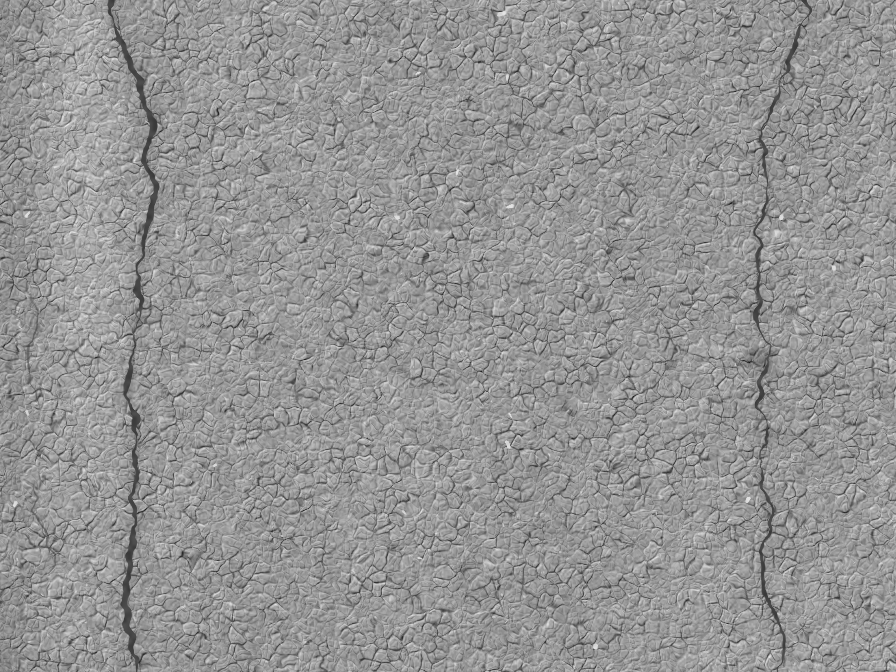
A WebGL 1 fragment shader for this texture:

```glsl
precision highp float;
// Worn grey asphalt: angular packed grit, pale chips and two long ragged cracks.
uniform vec2 u_resolution;

#define BASE_GREY 0.612
#define STONE_SCALE 54.0
#define GRIT_SCALE 112.0
#define STONE_RELIEF 0.19
#define GRIT_RELIEF 0.12
#define CREVICE_DEPTH 0.17
#define SPECKLE 0.12
#define LEFT_CRACK 0.0042
#define RIGHT_CRACK 0.0027
#define CRACK_GREY 0.22
#define CHIP_GREY 0.86

vec2 hash2(vec2 p) {
  vec3 q = fract(p.xyx * vec3(0.1031, 0.1030, 0.0973));
  q += dot(q, q.yzx + 33.33);
  return fract((q.xx + q.yz) * q.zy);
}

float noise(vec2 p) {
  vec2 i = floor(p), f = fract(p);
  f = f * f * (3.0 - 2.0 * f);
  vec2 e = vec2(1.0, 0.0);
  return mix(mix(hash2(i).x, hash2(i + e).x, f.x),
             mix(hash2(i + e.yx).x, hash2(i + e.xx).x, f.x), f.y);
}

vec2 warp(vec2 p, float scale) {
  return vec2(noise(p * scale), noise(p * scale + 71.0)) - 0.5;
}

// Cellular stones: x = gap to the neighbouring stone, y = random stone value
vec2 stones(vec2 p) {
  vec2 cell = floor(p);
  float nearest = 9.0, second = 9.0, id = 0.0;
  for (int j = -1; j <= 1; j++)
    for (int i = -1; i <= 1; i++) {
      vec2 c = cell + vec2(float(i), float(j));
      vec2 rnd = hash2(c);
      float d = length(c + rnd - p);
      if (d < nearest) {
        second = nearest;
        nearest = d;
        id = fract(rnd.x * 7.3 + rnd.y * 11.7);
      } else second = min(second, d);
    }
  return vec2(second - nearest, id);
}

float stoneHeight(vec2 s) {
  return smoothstep(0.0, 0.32, s.x) * (0.25 + 0.75 * s.y);
}

// Shadowed sides are stronger than lit ones
float shade(float slope) {
  return slope * (slope < 0.0 ? 1.15 : 0.75);
}

// Ragged vertical crack: x = dark core, y = soft shadow beside it
vec2 crack(vec2 p, float centre, float width, float seed, float px) {
  float x = centre + 0.020 * (noise(vec2(p.y * 5.0, seed)) - 0.5)
                   + 0.022 * (noise(vec2(p.y * 17.0, seed + 3.0)) - 0.5)
                   + 0.012 * (noise(vec2(p.y * 58.0, seed + 6.0)) - 0.5);
  float d = abs(p.x - x + 0.004 * (noise(p * 150.0) - 0.5));
  float w = width * (0.15 + 1.3 * noise(vec2(p.y * 32.0, seed + 9.0)));
  return vec2(1.0 - smoothstep(w - px, w + px, d), exp(-d / (width * 2.2)));
}

// Scattered angular flakes
float chips(vec2 p, float scale, float amount, float radius, float px) {
  vec2 cell = floor(p * scale);
  vec2 rnd = hash2(cell + 137.0), place = hash2(cell + 291.0);
  vec2 q = p - (cell + 0.25 + 0.5 * place) / scale;
  float a = 6.2832 * rnd.y;
  q = mat2(cos(a), -sin(a), sin(a), cos(a)) * q + 0.003 * warp(p, 190.0);
  float d = max(abs(q.x) * 0.6 + abs(q.y) * 0.6, abs(q.y) * (1.0 + place.x));
  float r = radius * (0.6 + 0.6 * place.y);
  return step(rnd.x, amount) * (1.0 - smoothstep(r - px, r + px, d));
}

void main() {
  float px = 0.7 / u_resolution.y;
  vec2 p = gl_FragCoord.xy / u_resolution.y;

  // Packed stones and finer grit, lit from the upper left
  vec2 q = p + 0.012 * warp(p, 34.0) + 0.006 * warp(p, 105.0);
  vec2 toLight = vec2(-0.0007, 0.0011);
  vec2 low = stones((q - toLight) * STONE_SCALE);
  vec2 high = stones((q + toLight) * STONE_SCALE);
  float stoneSlope = stoneHeight(low) - stoneHeight(high);
  float gritSlope = stoneHeight(stones((q - toLight) * GRIT_SCALE + 40.0))
                  - stoneHeight(stones((q + toLight) * GRIT_SCALE + 40.0));
  float grey = BASE_GREY + STONE_RELIEF * shade(stoneSlope) + GRIT_RELIEF * shade(gritSlope);
  grey += 0.05 * (low.y - 0.5);

  // Broken crevices, fine speckle and broad wear
  float broken = smoothstep(0.42, 0.72, noise(p * 46.0 + 19.0));
  grey -= CREVICE_DEPTH * broken * (1.0 - smoothstep(0.02, 0.15, low.x));
  grey += SPECKLE * (noise(p * 310.0) - 0.5) + 0.05 * (noise(p * 150.0 + 7.0) - 0.5);
  grey += 0.035 * (noise(p * 5.0) - 0.5);
  grey += 0.06 * exp(-pow((p.x - 0.125) / 0.05, 2.0)) * smoothstep(0.1, 0.7, p.y);
  grey -= 0.035 * (1.0 - smoothstep(0.02, 0.09, p.x));

  // Pale flakes and small glints
  float flakes = chips(p, 14.0, 0.09, 0.0036, px);
  float glints = chips(p + 3.0, 58.0, 0.08, 0.0014, px);
  grey = mix(grey, CHIP_GREY + 0.08 * (noise(p * 200.0) - 0.5), max(flakes, 0.75 * glints));

  // Main cracks, faint side cracks and a crumbled pit
  float leftPath = 0.19 + 0.028 * exp(-pow((p.y - 0.73) / 0.14, 2.0))
                 - 0.022 * smoothstep(0.85, 1.0, p.y);
  float rightPath = 1.145 + 0.045 * smoothstep(0.80, 1.0, p.y);
  vec2 left = crack(p, leftPath, LEFT_CRACK, 11.0, px);
  vec2 right = crack(p, rightPath, RIGHT_CRACK, 47.0, px);
  vec2 side = crack(p, mix(0.085, 0.03, p.y), 0.0016, 83.0, px);
  float sideGaps = smoothstep(0.4, 0.65, noise(vec2(p.y * 9.0, 5.0)));
  vec2 pitOffset = (p - vec2(1.128, 0.468)) * vec2(0.8, 1.1) + 0.014 * warp(p, 70.0);
  float pit = 1.0 - smoothstep(0.006, 0.021, length(pitOffset));
  grey -= 0.09 * left.y + 0.07 * right.y + 0.06 * side.y * sideGaps;
  grey -= pit * (0.05 + 0.22 * noise(p * 95.0));
  float core = max(max(left.x, right.x), 0.55 * side.x * sideGaps);
  grey = mix(grey, CRACK_GREY + 0.10 * noise(p * 130.0), core);

  gl_FragColor = vec4(vec3(clamp(grey, 0.0, 1.0)), 1.0);
}
```
